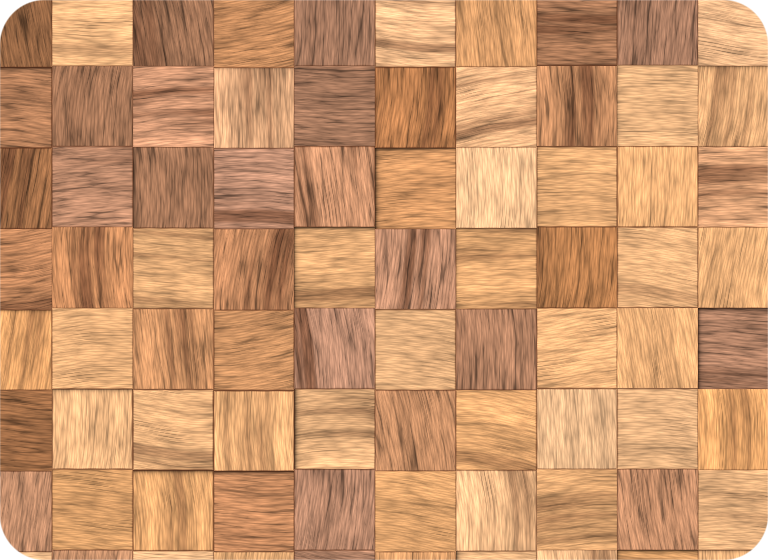
This texture is drawn by a Shadertoy shader. Its source:

```glsl
// Wall of square wooden blocks in a checker of upright and level grain, on a rounded panel
const float TILE = 0.1442; // block pitch, as a share of canvas height

float hash(vec2 p) {
    vec3 q = fract(p.xyx * vec3(0.1031, 0.1030, 0.0973));
    q += dot(q, q.yzx + 33.33);
    return fract((q.x + q.y) * q.z);
}

// Cellular noise: distance to the nearest scattered point
float cellular(vec2 p) {
    vec2 cell = floor(p), f = fract(p);
    float nearest = 2.0;
    for (int y = -1; y <= 1; y++)
    for (int x = -1; x <= 1; x++) {
        vec2 o = vec2(x, y), c = cell + o;
        vec2 point = o + vec2(hash(c), hash(c + 57.3));
        nearest = min(nearest, length(point - f));
    }
    return nearest;
}

// Layered sines across the grain, slowly drifting along it
float bands(vec2 g, float seed) {
    float sum = 0.0, amp = 0.6, freq = 3.0 + 4.0 * fract(seed * 7.3);
    for (int i = 0; i < 5; i++) {
        float drift = 0.6 * sin(g.x * 1.9 + float(i) * 2.1 + seed * 9.0);
        sum += amp * sin(g.y * freq + seed * 40.0 + float(i * i) + drift);
        freq *= 1.87;
        amp *= 0.74;
    }
    return sum;
}

float lift(vec2 id) { return hash(id + 211.0); }

// Darkening cast by a taller neighbour at distance d
float castShadow(float d, float drop) {
    return 0.75 * smoothstep(0.15, 0.7, drop) * exp(-d / (0.012 + 0.018 * max(drop, 0.0)));
}

vec3 wood(vec2 id, vec2 f) {
    float seed = hash(id + 31.0), rough = hash(id + 127.0);
    // Blocks lean darker toward the upper left
    float tone = hash(id + 83.0) + 0.03 * (id.y - id.x) + 0.02;

    // Grain direction alternates, with a small tilt and bow per block
    vec2 g = f - 0.5;
    if (mod(id.x + id.y, 2.0) > 0.5) g = g.yx;
    float tilt = (hash(id + 149.0) - 0.5) * 0.36;
    g = mat2(cos(tilt), sin(tilt), -sin(tilt), cos(tilt)) * g;
    g.y += (hash(id + 163.0) - 0.5) * 0.25 * g.x * g.x + 0.003 * sin(g.x * 9.0 + seed * 20.0);

    // Pale and honey blocks against rosy, brown and a few umber ones
    vec3 light = mix(vec3(0.87, 0.62, 0.39), vec3(0.96, 0.76, 0.57), seed);
    vec3 deep = mix(vec3(0.73, 0.49, 0.31), vec3(0.77, 0.57, 0.46), rough);
    float dark = smoothstep(0.25, 0.7, tone);
    vec3 col = mix(light, deep, dark);
    col *= 1.0 - 0.2 * smoothstep(0.6, 1.1, tone);
    col *= 1.0 + 0.12 * (hash(id + 271.0) - 0.5);

    // Broad streaks and dark veins running the length of a block
    float band = bands(g, seed);
    float streaky = smoothstep(0.25, 0.95, hash(id + 239.0));
    col *= 1.0 + (0.03 + 0.07 * streaky) * band;
    float vein = smoothstep(0.1, 1.4, -band) * (0.1 + 0.9 * streaky);
    col = mix(col, vec3(0.46, 0.29, 0.20), vein * (0.3 + 0.4 * dark));

    // Long fine fibres, short pores and crisp broken lines
    vec2 shift = id * 17.0 + 300.0;
    float fibre = cellular(g * vec2(2.2, 25.0) + shift);
    float pore = cellular(g * vec2(5.0, 42.0) + shift * 1.7);
    float patchy = cellular(g * vec2(1.5, 5.0) + shift * 2.3);
    float line = sin(g.y * 95.0 + 5.0 * sin(g.y * 13.0 + seed * 30.0) + 1.5 * sin(g.x * 3.0 + seed * 50.0));
    col *= 1.0 + (0.10 + 0.16 * dark) * (0.46 - fibre) + 0.28 * (0.46 - pore);
    col *= 1.0 - (0.06 + 0.16 * dark) * smoothstep(0.6, 0.9, fibre);
    col *= 1.0 - 0.16 * smoothstep(0.5, 1.0, line) * smoothstep(0.3, 0.75, patchy);
    col *= 1.0 + 0.16 * (0.45 - patchy);

    // A rare small knot
    vec2 spot = g - vec2(0.2, 0.3) * (seed - 0.5) * 2.0;
    float knot = exp(-dot(spot, spot) * 900.0) * step(0.98, hash(id + 181.0));
    return mix(col, vec3(0.40, 0.22, 0.12), knot * 0.8);
}

void mainImage(out vec4 fragColor, in vec2 fragCoord) {
    vec2 p = fragCoord / iResolution.y;
    float px = 1.0 / iResolution.y;

    // Block grid, each column slid a touch up or down
    vec2 q = (p - vec2(0.0929, 0.016)) / TILE;
    q.y += 0.03 * (hash(vec2(floor(q.x), 5.0)) - 0.5);
    vec2 id = floor(q), f = fract(q);
    vec3 col = wood(id, f);

    // Shadows from taller blocks above and to the left, soft worn rims
    float h = lift(id);
    col *= 1.0 - castShadow(1.0 - f.y, lift(id + vec2(0, 1)) - h);
    col *= 1.0 - castShadow(f.x, lift(id - vec2(1, 0)) - h);
    vec2 edge = 0.5 - abs(f - 0.5);
    float rim = min(edge.x, edge.y);
    col *= 1.0 + 0.06 * exp(-(1.0 - f.y) * 28.0);

    // Thin joints of varying width and depth
    float gap = hash(id + 97.0);
    float wear = 0.002 + 0.008 * gap + 0.002 * sin((f.x + f.y) * 19.0 + h * 30.0);
    float face = smoothstep(-px / TILE, px / TILE, rim - wear);
    col = mix(col, vec3(0.36, 0.20, 0.12), (0.45 + 0.35 * gap) * (1.0 - face));

    // White outside the rounded panel corners
    vec2 halfSize = 0.5 * iResolution.xy / iResolution.y;
    vec2 corner = max(abs(p - halfSize) - halfSize + 0.08, 0.0);
    float outside = smoothstep(-px, px, length(corner) - 0.08);
    fragColor = vec4(mix(clamp(col, 0.0, 1.0), vec3(1.0), outside), 1.0);
}
```
